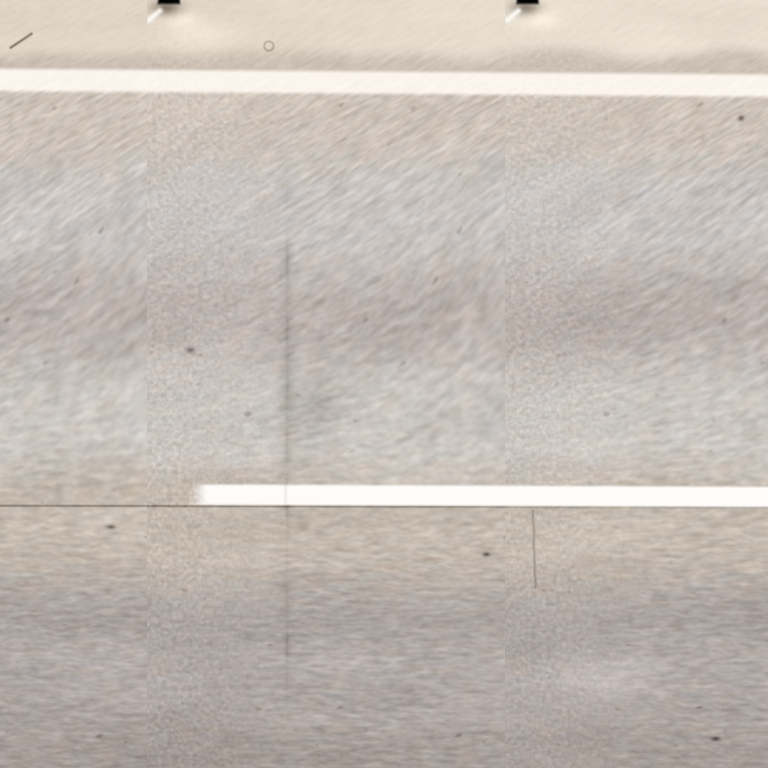
A WebGL 1 fragment shader for this texture:

```glsl
precision highp float;
// Worn pale road seen from above, in three stitched panels with two painted lines.
uniform vec2 u_resolution;

vec2 gradientAt(vec2 cell) {
  vec2 h = vec2(dot(cell, vec2(127.1, 311.7)), dot(cell, vec2(269.5, 183.3)));
  return fract(sin(h) * 43758.5) * 2.0 - 1.0;
}

float gradientNoise(vec2 p) {
  vec2 i = floor(p), f = fract(p);
  vec2 u = f * f * (3.0 - 2.0 * f);
  float a = dot(gradientAt(i), f);
  float b = dot(gradientAt(i + vec2(1, 0)), f - vec2(1, 0));
  float c = dot(gradientAt(i + vec2(0, 1)), f - vec2(0, 1));
  float d = dot(gradientAt(i + 1.0), f - 1.0);
  return mix(mix(a, b, u.x), mix(c, d, u.x), u.y);
}

float segment(vec2 p, vec2 a, vec2 b) {
  vec2 ab = b - a;
  return length(p - a - ab * clamp(dot(p - a, ab) / dot(ab, ab), 0.0, 1.0));
}

float box(vec2 p, vec2 center, vec2 halfSize) {
  vec2 d = abs(p - center) - halfSize;
  return length(max(d, 0.0)) + min(max(d.x, d.y), 0.0);
}

float fill(float d, float soft) {
  return 1.0 - smoothstep(-soft, soft, d);
}

float spot(vec2 p, vec2 center, vec2 radius) {
  vec2 q = (p - center) / radius;
  return exp(-dot(q, q));
}

// Broad colour bands across the carriageway, from bottom to top
vec3 roadTone(float y) {
  vec3 c = mix(vec3(0.65, 0.615, 0.595), vec3(0.70, 0.67, 0.655), smoothstep(0.0, 0.12, y));
  c = mix(c, vec3(0.675, 0.645, 0.63), smoothstep(0.13, 0.19, y));
  c = mix(c, vec3(0.77, 0.73, 0.685), smoothstep(0.20, 0.29, y));
  c = mix(c, vec3(0.795, 0.775, 0.755), smoothstep(0.34, 0.43, y));
  c = mix(c, vec3(0.735, 0.70, 0.68), smoothstep(0.48, 0.58, y));
  c = mix(c, vec3(0.785, 0.765, 0.75), smoothstep(0.60, 0.70, y));
  return mix(c, vec3(0.805, 0.765, 0.725), smoothstep(0.74, 0.84, y));
}

void main() {
  vec2 p = gl_FragCoord.xy / u_resolution;
  float aa = 1.0 / min(u_resolution.x, u_resolution.y);

  // Each panel begins with coarse grain that is smeared towards its right end
  float panel = floor((p.x - 0.191) / 0.467);
  vec2 local = vec2(p.x - 0.191 - panel * 0.467, p.y);
  vec2 seed = vec2(panel * 37.0, panel * 19.0);
  float smear = smoothstep(0.03, 0.22, local.x);
  float slope = 0.52 * smoothstep(0.25, 0.85, p.y);
  vec2 along = vec2(local.x, p.y - slope * local.x);

  float coarse = gradientNoise(local * vec2(150.0, 170.0) + seed)
               + 0.6 * gradientNoise(local * 270.0 - seed);
  float streak = gradientNoise(along * vec2(42.0, 165.0) + seed)
               + 0.6 * gradientNoise(along * vec2(95.0, 260.0) - seed);
  float grain = mix(coarse, streak, 0.25 + 0.6 * smear);
  float drift = gradientNoise(along * vec2(5.0, 24.0) + seed)
              + 0.6 * gradientNoise(along * vec2(13.0, 55.0) - seed);

  // Asphalt, with its warm and cool patches
  vec3 color = roadTone(p.y + 0.025 * gradientNoise(p * vec2(4.0, 7.0)));
  color += 0.125 * grain + 0.05 * drift;
  color += vec3(0.025, 0.0, -0.02) * gradientNoise(along * vec2(30.0, 90.0) + 50.0);
  float pits = smoothstep(0.38, 0.65, gradientNoise(along * vec2(65.0, 110.0) + 17.0));
  color -= 0.12 * pits;

  // Vertical joint and the stains around it
  float joint = exp(-abs(p.x - 0.374) / 0.004) * smoothstep(0.05, 0.12, p.y);
  joint *= 1.0 - smoothstep(0.65, 0.82, p.y);
  color -= joint * (0.06 + 0.12 * gradientNoise(vec2(3.0, p.y * 22.0)));
  color -= 0.075 * spot(p, vec2(0.413, 0.46), vec2(0.03, 0.055));
  color -= 0.05 * spot(p, vec2(0.376, 0.49), vec2(0.012, 0.08));
  color -= 0.03 * spot(p, vec2(0.78, 0.58), vec2(0.11, 0.05));
  color += 0.045 * spot(p, vec2(0.79, 0.115), vec2(0.06, 0.03));

  // Sandy shoulder with a dirty fringe beside the edge line
  float edgeY = 0.896 - 0.0075 * p.x;
  float wave = gradientNoise(p * vec2(9.0, 25.0));
  vec3 shoulder = mix(vec3(0.88, 0.835, 0.775), vec3(0.91, 0.875, 0.82), smoothstep(0.15, 0.8, p.x));
  shoulder += 0.03 * wave + 0.035 * grain;
  float fringe = smoothstep(0.945, 0.915, p.y + 0.018 * wave);
  shoulder = mix(shoulder, vec3(0.785, 0.735, 0.69) + 0.08 * grain, fringe * 0.85);
  shoulder += 0.05 * spot(p, vec2(0.26, 0.955), vec2(0.05, 0.018));
  color = mix(color, shoulder, smoothstep(-0.003, 0.003, p.y - edgeY));

  // Hairline crack below the lane marking
  float crackY = 0.3415 - 0.002 * p.x;
  color -= 0.23 * exp(-pow((p.y - crackY) / 0.0016, 2.0)) * (1.0 - 0.35 * step(0.66, p.x));

  // Painted lines
  float edgeLine = abs(p.y - edgeY + 0.0006 * grain) - 0.0145;
  color = mix(color, vec3(0.985, 0.96, 0.93) + 0.025 * grain, fill(edgeLine, 0.0025 + aa));
  float laneLine = abs(p.y - 0.357 + 0.004 * p.x) - 0.0132;
  float laneStart = smoothstep(0.245, 0.272, p.x + 0.006 * grain);
  color = mix(color, vec3(0.995, 0.99, 0.98), fill(laneLine, 0.0015 + aa) * laneStart);
  color -= 0.06 * fill(abs(p.x - 0.372) - 0.002, 0.002) * fill(laneLine, 0.003);

  // Small cracks, twig and dark specks
  float bend = 0.002 * gradientNoise(vec2(p.y * 60.0, 2.0));
  float crack = segment(p + vec2(bend, 0.0), vec2(0.694, 0.335), vec2(0.697, 0.235));
  color -= 0.25 * fill(crack - 0.001, 0.0025) * (0.7 + grain);
  color -= 0.5 * fill(segment(p, vec2(0.014, 0.938), vec2(0.041, 0.956)) - 0.001, 0.0025);
  color -= 0.2 * fill(abs(length(p - vec2(0.35, 0.94)) - 0.006) - 0.001, 0.002);
  float specks = spot(p, vec2(0.633, 0.278), vec2(0.005, 0.003))
               + spot(p, vec2(0.145, 0.314), vec2(0.006, 0.003))
               + spot(p, vec2(0.248, 0.544), vec2(0.005, 0.004))
               + spot(p, vec2(0.932, 0.038), vec2(0.006, 0.003))
               + spot(p, vec2(0.965, 0.846), vec2(0.004, 0.004));
  color -= 0.32 * specks;

  // Post foot at the head of each panel: soft shade, bright glint, black base
  color -= 0.35 * spot(local, vec2(0.026, 0.99), vec2(0.018, 0.010));
  color += 0.08 * spot(local, vec2(0.045, 0.975), vec2(0.025, 0.012));
  float glint = segment(local, vec2(0.003, 0.974), vec2(0.017, 0.986)) - 0.003;
  color = mix(color, vec3(1.0, 0.99, 0.97), fill(glint, 0.004));
  color = mix(color, vec3(0.01), fill(box(local, vec2(0.029, 1.003), vec2(0.014, 0.008)), 0.0015 + aa));

  gl_FragColor = vec4(clamp(color, 0.0, 1.0), 1.0);
}
```
